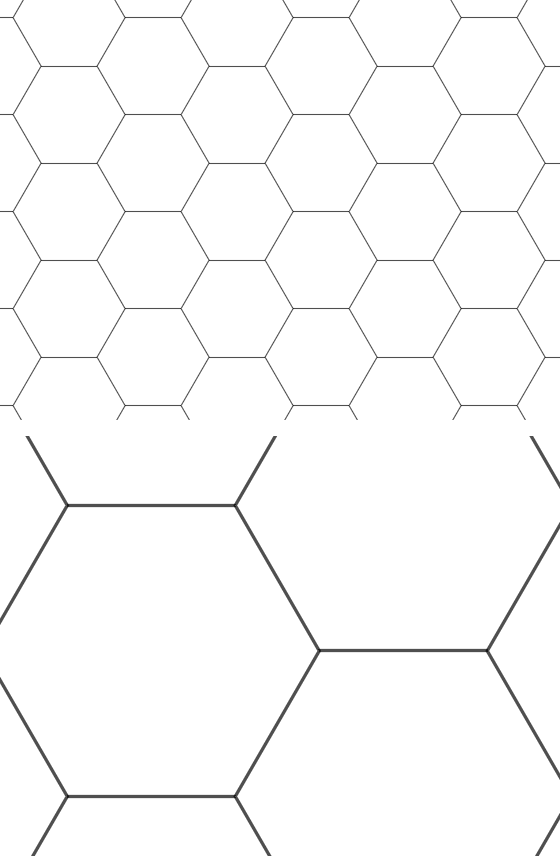
Top: the whole. Bottom: its middle third, enlarged.
Reproduce this pattern procedurally as a WebGL 1 fragment shader.

```glsl
precision highp float;
// Flat-topped hexagon mesh in thin translucent black lines on white.
// Each point finds its nearest hexagon centre on a two-grid lattice, then
// the distances to that cell's level and sloped sides are inked as strokes.

uniform vec2 u_resolution;

// Lengths are fractions of the canvas height.
#define SIDE 0.133333
#define ORIGIN vec2(0.1645, 0.4961)
#define LINE_WIDTH 0.0026
#define LINE_OPACITY 0.69
#define LINE_COLOR vec3(0.0)
#define PAPER_COLOR vec3(1.0)

const float SQRT3 = 1.7320508;

// Centre of the hexagon that contains p.
vec2 nearestCentre(vec2 p) {
  vec2 period = SIDE * vec2(3.0, SQRT3);
  vec2 even = floor(p / period + 0.5) * period;
  vec2 odd = (floor(p / period) + 0.5) * period;
  return distance(p, even) < distance(p, odd) ? even : odd;
}

// Antialiased opacity of a stroke at distance d from its middle.
float stroke(float d, float pixel) {
  return LINE_OPACITY * clamp((0.5 * LINE_WIDTH - abs(d)) / pixel + 0.5, 0.0, 1.0);
}

void main() {
  float pixel = 1.0 / u_resolution.y;
  vec2 p = gl_FragCoord.xy * pixel;
  vec2 centre = nearestCentre(p - ORIGIN) + ORIGIN;
  vec2 local = p - centre;
  float apothem = 0.5 * SQRT3 * SIDE;

  // Level sides, snapped to pixel rows so that they stay crisp.
  float sideY = centre.y + (local.y < 0.0 ? -apothem : apothem);
  sideY = (floor(sideY / pixel) + 0.5) * pixel;
  float level = stroke(p.y - sideY, pixel);

  // Sloped sides, folded into one quadrant.
  float slopeDistance = dot(abs(local), vec2(0.5 * SQRT3, 0.5)) - apothem;
  float sloped = stroke(slopeDistance, pixel);

  // Overlapping strokes darken the corners.
  float ink = 1.0 - (1.0 - level) * (1.0 - sloped);
  gl_FragColor = vec4(mix(PAPER_COLOR, LINE_COLOR, ink), 1.0);
}
```
